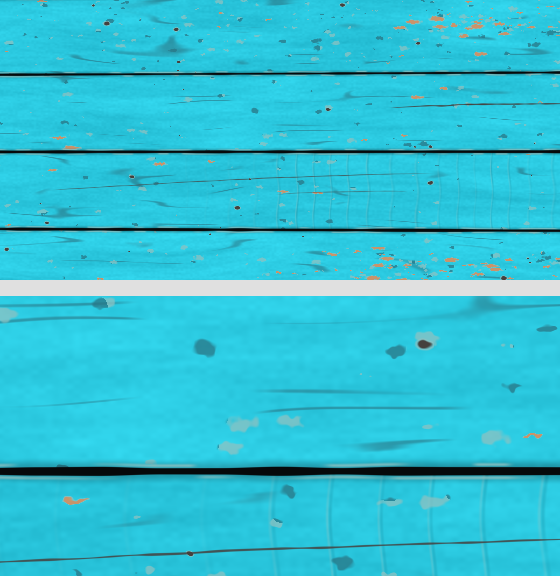
Top: the whole. Bottom: its middle third, enlarged.
This texture is drawn by a Shadertoy shader. Its source:

```glsl
// Four horizontal turquoise painted boards split by thin black gaps.
// Stretched noise gives the grain, cellular flecks the chipped paint and pits,
// and tapered curves the long cracks. Units: canvas height = 1, width = 2.

const float PITCH = 0.279;        // board height
const float FIRST_GAP = 0.179;    // height of the lowest gap
const float GAP_HALF = 0.0047;    // half thickness of a gap
const float GAP_TILT = 0.0035;    // change of slope from gap to gap
const float SAW_STEP = 0.072;     // spacing of the upright saw marks
const vec2 CHIP_CELL = vec2(0.046, 0.012);
const vec2 SPECK_CELL = vec2(0.028, 0.014);
const vec2 PIT_CELL = vec2(0.13, 0.085);

const vec3 BRIGHT = vec3(0.19, 0.83, 0.92);
const vec3 DEEP = vec3(0.13, 0.72, 0.81);
const vec3 SHADE = vec3(0.16, 0.46, 0.52);
const vec3 PALE = vec3(0.55, 0.76, 0.76);
const vec3 WOOD = vec3(0.82, 0.56, 0.38);
const vec3 RUST = vec3(0.27, 0.25, 0.24);
const vec3 BLACK = vec3(0.025, 0.035, 0.04);

float hash(vec2 p) {
    vec3 q = fract(vec3(p.xyx) * 0.1031);
    q += dot(q, q.yzx + 33.33);
    return fract((q.x + q.y) * q.z);
}

float noise(vec2 p) {
    vec2 i = floor(p), f = fract(p);
    f = f * f * (3.0 - 2.0 * f);
    return mix(mix(hash(i), hash(i + vec2(1, 0)), f.x),
               mix(hash(i + vec2(0, 1)), hash(i + vec2(1, 1)), f.x), f.y);
}

// Cellular flecks: one ellipse in some cells; positive inside, up to 1
float flecks(vec2 p, vec2 cell, float density, float seed) {
    vec2 q = p / cell, id = floor(q);
    float best = -1.0;
    for (int j = -1; j <= 1; j++)
    for (int i = -1; i <= 1; i++) {
        vec2 c = id + vec2(i, j), s = c + seed;
        vec2 center = c + vec2(hash(s + 3.7), hash(s + 9.1));
        float size = mix(0.15, 0.75, pow(hash(s + 17.3), 2.0));
        float inside = 1.0 - length(q - center) / size;
        if (hash(s) < density) best = max(best, inside);
    }
    return best;
}

// Tapered crack from a to b, bowed upward in the middle
float crack(vec2 p, vec2 a, vec2 b, float bow, float halfWidth, float px) {
    float t = (p.x - a.x) / (b.x - a.x);
    float arch = 4.0 * t * (1.0 - t);
    float y = mix(a.y, b.y, t) + bow * arch + 0.004 * (noise(vec2(p.x * 17.0, a.y * 90.0)) - 0.5);
    float w = halfWidth * sqrt(max(arch, 0.0)) * (0.5 + noise(vec2(p.x * 40.0, 4.0)));
    return smoothstep(px, -px, abs(p.y - y) - w) * smoothstep(0.0, 0.25, arch);
}

void mainImage(out vec4 fragColor, in vec2 fragCoord) {
    vec2 p = fragCoord / iResolution.y;
    float px = 0.75 / iResolution.y;

    // Nearest gap and board index, 0 at the bottom
    float gap = floor((p.y - FIRST_GAP) / PITCH + 0.5);
    float offset = p.y - FIRST_GAP - gap * PITCH - GAP_TILT * (gap - 0.86) * (p.x - 1.0);
    float board = gap + step(0.0, offset);
    vec2 local = p + vec2(board * 7.3, board * 3.1);

    // Broad paint tone, wavy grain and fine brush texture
    float wave = 0.012 * sin(local.x * 4.1 + board) + 0.006 * sin(local.x * 9.7 + p.y * 20.0);
    vec2 g = local + vec2(0.0, wave);
    float tone = 0.62 + 0.55 * (noise(g * vec2(2.2, 13.0)) - 0.5)
               + 0.50 * (noise(g * vec2(5.0, 48.0)) - 0.5)
               + 0.32 * (noise(g * vec2(22.0, 130.0)) - 0.5)
               + 0.30 * (noise(local * vec2(120.0, 170.0)) - 0.5);
    vec3 color = mix(DEEP, BRIGHT, clamp(tone, -0.3, 1.25));

    // Fine broken hairlines along the grain
    float ridge = abs(noise(g * vec2(3.0, 34.0) + 50.0) - 0.5);
    float broken = smoothstep(0.57, 0.85, noise(g * vec2(8.0, 26.0) + 20.0));
    color = mix(color, SHADE, 0.6 * broken * smoothstep(0.07, 0.01, ridge));

    // Upright saw marks on the second board
    float s = (p.x + 0.004 * sin(p.y * 35.0) + 0.02 * sin(p.x * 11.0)) / SAW_STEP;
    float d = (fract(s) - 0.5) * SAW_STEP;
    float saw = (board == 1.0 ? 1.0 : 0.0) * smoothstep(0.5, 1.2, p.x)
              * (0.3 + 0.7 * hash(vec2(floor(s), 5.0))) * (0.4 + 0.6 * noise(p * vec2(9.0, 25.0)));
    color = mix(color, PALE, 0.5 * saw * smoothstep(0.0025 + px, 0.0, abs(d)));
    color = mix(color, DEEP * 0.85, 0.6 * saw * smoothstep(0.003 + px, 0.0, abs(d - 0.004)));

    // Wear gathers at the right of the lowest and highest boards
    float low = smoothstep(0.14, 0.04, p.y) * smoothstep(0.75, 1.35, p.x);
    float high = smoothstep(0.09, 0.02, abs(p.y - 0.925)) * smoothstep(1.1, 1.75, p.x);
    float wear = max(low, high);
    vec2 ragged = p + (vec2(noise(p * 110.0), noise(p * 140.0 + 31.0)) - 0.5) * vec2(0.016, 0.007);
    float speck = flecks(ragged, SPECK_CELL, 0.05 + 0.16 * wear + (board == 3.0 ? 0.06 : 0.0), 61.0);
    color = mix(color, mix(SHADE, PALE, step(0.4, noise(p * 23.0))), 0.75 * smoothstep(0.0, 0.4, speck));
    float chip = flecks(ragged, CHIP_CELL, 0.006 + 0.30 * wear, 23.0);
    color = mix(color, PALE, 0.8 * smoothstep(0.0, 0.2, chip));
    color = mix(color, WOOD, 0.9 * smoothstep(0.15, 0.4, chip));

    // Small nail pits with a pale rim
    float pit = flecks(p + 0.3 * (ragged - p), PIT_CELL * 0.17, 0.004 + 0.012 * low, 137.0);
    color = mix(color, PALE, 0.7 * smoothstep(0.0, 0.2, pit));
    color = mix(color, RUST, smoothstep(0.2, 0.5, pit));

    // Long cracks
    float split = crack(p, vec2(1.38, 0.614), vec2(2.12, 0.628), 0.007, 0.0020, px);
    split = max(split, 0.85 * crack(p, vec2(0.16, 0.318), vec2(1.56, 0.380), 0.011, 0.0011, px));
    split = max(split, 0.55 * crack(p, vec2(0.98, 0.306), vec2(1.46, 0.316), 0.004, 0.0012, px));
    color = mix(color, RUST, split);

    // Dark gaps with soft shade and broken pale edges
    float halfGap = GAP_HALF * (gap == 2.0 ? 0.75 : 1.0) + 0.0022 * (noise(vec2(p.x * 14.0, gap * 9.0)) - 0.5);
    float edge = abs(offset) - halfGap;
    float bare = smoothstep(0.35, 0.7, noise(vec2(p.x * 24.0, board * 8.0 + gap)));
    color *= 1.0 - 0.22 * smoothstep(0.012, 0.0, edge);
    color = mix(color, PALE, 0.75 * bare * smoothstep(0.0025 + px, 0.0, abs(edge - 0.003)));
    color = mix(color, BLACK, smoothstep(px, -px, edge));

    fragColor = vec4(color, 1.0);
}
```
